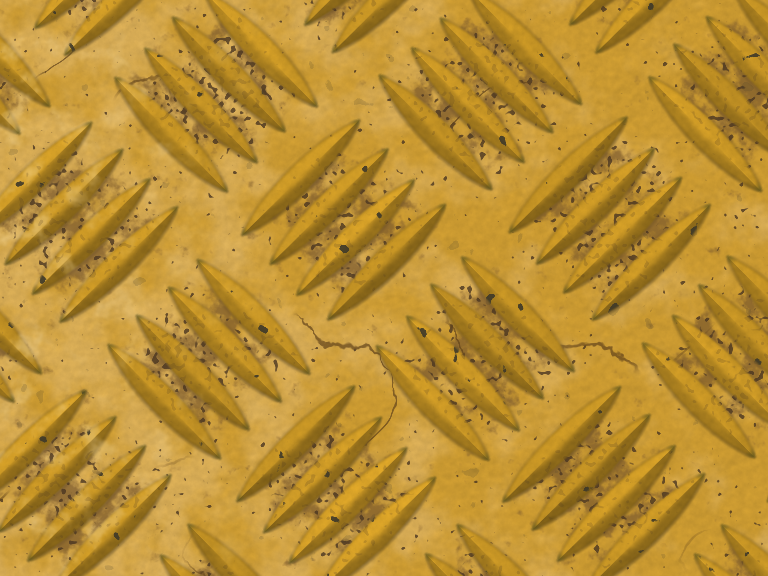
Write a Shadertoy shader that draws this texture.

```glsl
vec2 hash2(vec2 p) {
    p = vec2(dot(p, vec2(127.1, 311.7)), dot(p, vec2(269.5, 183.3)));
    return fract(sin(p) * 43758.5);
}

float gradientNoise(vec2 p) {
    vec2 i = floor(p), f = fract(p);
    vec2 w = f * f * f * (f * (f * 6.0 - 15.0) + 10.0);
    vec2 o = vec2(0, 1);
    float a = dot(hash2(i) * 2.0 - 1.0, f);
    float b = dot(hash2(i + o.yx) * 2.0 - 1.0, f - o.yx);
    float c = dot(hash2(i + o) * 2.0 - 1.0, f - o);
    float d = dot(hash2(i + 1.0) * 2.0 - 1.0, f - 1.0);
    return mix(mix(a, b, w.x), mix(c, d, w.x), w.y);
}

float fbm(vec2 p) {
    float sum = 0.0, amp = 0.6;
    for (int i = 0; i < 4; i++) {
        sum += amp * gradientNoise(p);
        p = mat2(1.6, 1.2, -1.2, 1.6) * p + 7.3;
        amp *= 0.55;
    }
    return sum;
}

// Four parallel bars per cell: (distance, gap mask, position along bar, seed)
vec4 barCluster(vec2 p, float slope) {
    vec2 period = vec2(0.4618, 0.4653);
    vec2 q = p - vec2(0.594, 0.616);
    vec2 cell = vec2(q.x - 0.0224 * q.y, q.y - 0.0037 * q.x) / period;
    if (slope < 0.0) cell += vec2(0.49, -0.49);
    vec2 id = floor(cell + 0.5);
    q = (cell - id) * period * vec2(slope, 1.0);

    vec2 uv = vec2(q.x + q.y, q.x - q.y) * 0.7071;
    float row = clamp(floor(uv.y / 0.0703) + 0.5, -1.5, 1.5);
    float gap = smoothstep(0.15, 0.04, abs(uv.x)) * smoothstep(0.13, 0.09, abs(uv.y));
    vec2 seed = hash2(id * vec2(7.0, 13.0) + row + slope * 31.0);
    uv.y -= row * 0.0703;
    uv += (seed - 0.5) * vec2(0.012, 0.004);

    float along = abs(uv.x) / 0.139;
    float halfWidth = 0.0245 * pow(max(1.0 - along * along, 0.0), 0.75);
    float dist = length(vec2(max(abs(uv.x) - 0.139, 0.0), uv.y)) - halfWidth;
    return vec4(dist, gap, along, seed.x);
}

vec4 bars(vec2 p) {
    vec4 rising = barCluster(p, 1.0), falling = barCluster(p, -1.0);
    return rising.x < falling.x ? rising : falling;
}

float height(vec2 p) {
    float dome = 0.013 * smoothstep(0.006, -0.024, bars(p).x);
    return dome + 0.0035 * fbm(p * 11.0) + 0.0005 * gradientNoise(p * 65.0);
}

void mainImage(out vec4 fragColor, in vec2 fragCoord) {
    vec2 p = fragCoord / iResolution.y;
    float px = 1.0 / iResolution.y;
    vec4 bar = bars(p);
    float onBar = smoothstep(px, -px - 0.002, bar.x);
    float onPlate = 1.0 - onBar;

    // Paint with mottling and slight tone changes between bars
    float mottle = fbm(p * 9.0);
    float grain = fbm(p * 75.0);
    vec3 color = mix(vec3(0.79, 0.60, 0.19), vec3(0.84, 0.67, 0.33),
                     smoothstep(-0.1, 0.4, mottle + 0.3 - 0.3 * p.x));
    color = mix(color, vec3(0.76, 0.57, 0.14) * (0.95 + 0.1 * bar.w), onBar);
    color *= 1.0 + 0.1 * grain;

    // Relief lighting
    vec2 e = vec2(0.0015, 0);
    vec2 grad = vec2(height(p + e) - height(p - e), height(p + e.yx) - height(p - e.yx)) / (2.0 * e.x);
    vec3 normal = normalize(vec3(-grad, 1.0));
    vec3 light = normalize(vec3(-0.14, 0.5, 0.85));
    color *= 0.42 + 0.58 * max(dot(normal, light), 0.0) / light.z;
    color *= 1.0 - 0.16 * exp(-pow(bar.x / 0.004, 2.0));

    // Wet sheen toward the left
    float sheen = smoothstep(0.6, 0.0, p.x) * smoothstep(0.0, 0.45, fbm(p * 16.0) + 0.5 * dot(normal.xy, light.xy));
    color = mix(color, vec3(0.95, 0.84, 0.60), 0.5 * sheen);

    // Soil gathered between bars, loose specks elsewhere
    float soil = smoothstep(0.0, 0.4, fbm(p * 24.0) + 0.4 * bar.y + 0.3 * grain - 0.2);
    color = mix(color, vec3(0.47, 0.34, 0.17), 0.7 * soil * onPlate);
    float speck = smoothstep(0.36, 0.5, gradientNoise(p * 95.0) + 0.25 * bar.y + 0.3 * mottle - 0.03);
    color = mix(color, vec3(0.29, 0.21, 0.13), 0.8 * speck * mix(0.25, 1.0, onPlate));

    // Hairline cracks
    float crackLine = abs(gradientNoise(p * 5.0 + 0.12 * fbm(p * 20.0)));
    float crack = smoothstep(0.012, 0.003, crackLine) * smoothstep(0.12, 0.25, gradientNoise(p * 4.0 + 19.0));
    color = mix(color, vec3(0.38, 0.26, 0.10), 0.7 * crack * onPlate);

    // Chipped paint and greenish bar tips
    float chip = smoothstep(0.40, 0.45, gradientNoise(p * 36.0 + 5.0) + 0.25 * grain);
    color = mix(color, vec3(0.24, 0.22, 0.16), 0.9 * chip * mix(0.2, 1.0, onBar));
    float tip = smoothstep(0.88, 1.0, bar.z) * smoothstep(0.006, -0.002, bar.x);
    color = mix(color, vec3(0.36, 0.34, 0.12), 0.6 * tip);

    fragColor = vec4(color, 1.0);
}
```
